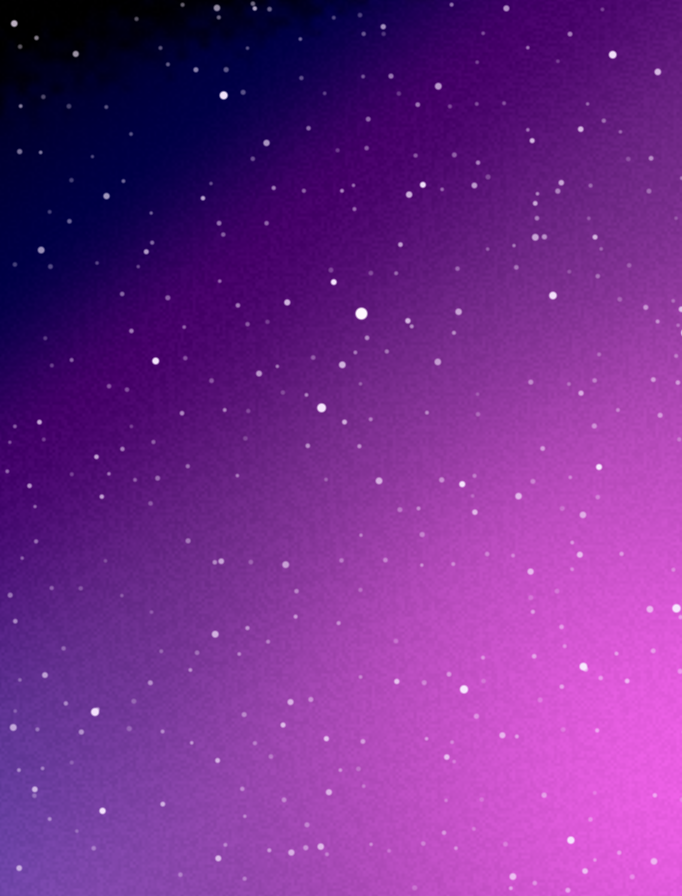
This background is drawn by a WebGL 1 fragment shader. Its source:

```glsl
precision highp float;
// A starry night sky: a diagonal ramp from black and navy to violet, with a
// pink glow low on the right. Fine grain covers the sky, and jittered cells
// at three scales scatter stars that run from few and bright to many and faint.
uniform vec2 u_resolution;

float hash(vec2 p) {
  return fract(sin(dot(p, vec2(127.1, 311.7))) * 43758.5453);
}

// Smoothly interpolated value noise.
float noise(vec2 p) {
  vec2 cell = floor(p);
  vec2 f = fract(p);
  f = f * f * (3.0 - 2.0 * f);
  return mix(mix(hash(cell), hash(cell + vec2(1.0, 0.0)), f.x),
             mix(hash(cell + vec2(0.0, 1.0)), hash(cell + 1.0), f.x), f.y);
}

vec3 skyColor(vec2 uv, float aspect) {
  float diagonal = 1.0 - uv.y + 0.65 * uv.x;

  // Navy through deep purple to violet along the diagonal.
  vec3 color = vec3(0.0, 0.0, 0.27);
  color *= mix(0.6, 1.0, smoothstep(0.1, 0.34, diagonal));
  color = mix(color, vec3(0.27, 0.0, 0.41), smoothstep(0.3, 0.54, diagonal));
  color = mix(color, vec3(0.44, 0.16, 0.53), smoothstep(0.5, 0.85, diagonal));
  color = mix(color, vec3(0.58, 0.24, 0.63), smoothstep(0.76, 1.15, diagonal));

  // Cooler lower left and pink lower right.
  float left = (1.0 - uv.x) * (1.0 - uv.x);
  color += vec3(-0.09, 0.06, 0.07) * left * smoothstep(0.6, 0.0, uv.y);
  float glowDistance = length((uv - vec2(1.06, 0.13)) * vec2(aspect, 1.0));
  float glow = 1.0 - smoothstep(0.0, 0.68, glowDistance);
  color = mix(color, vec3(0.92, 0.37, 0.89), glow);

  // Ragged black corner at the upper left.
  float corner = 1.0 - uv.y + 0.24 * uv.x;
  corner += 0.05 * (noise(uv * vec2(60.0, 80.0)) - 0.5);
  return color * smoothstep(0.03, 0.16, corner);
}

// Soft round star with an edge about one pixel wide.
float disc(vec2 offset, float radius) {
  float soft = 0.0009 + 0.6 / u_resolution.y;
  return 1.0 - smoothstep(radius - soft, radius + soft, length(offset));
}

// One jittered star in some of the cells of a grid.
float starLayer(vec2 p, float cells, float density, float radius, float seed) {
  vec2 cell = floor(p * cells);
  vec2 key = cell + seed;
  vec2 jitter = 0.18 + 0.64 * vec2(hash(key + 3.1), hash(key + 7.7));
  float present = step(hash(key), density);
  float size = radius * mix(0.7, 1.15, hash(key + 12.3));
  return present * disc(p - (cell + jitter) / cells, size);
}

void main() {
  vec2 uv = gl_FragCoord.xy / u_resolution;
  float aspect = u_resolution.x / u_resolution.y;
  vec2 p = vec2(uv.x * aspect, uv.y);
  vec3 color = skyColor(uv, aspect);

  // Grain, strongest in the purple band.
  float band = smoothstep(0.25, 0.55, 1.0 - uv.y + 0.65 * uv.x);
  float grain = noise(p * 300.0) - 0.5;
  color += grain * vec3(0.05, 0.03, 0.05) * mix(0.25, 1.0, band);

  // Stars: each finer layer is denser, smaller and fainter.
  for (int i = 0; i < 3; i++) {
    float level = float(i);
    float cells = 7.0 * pow(2.1, level);
    float seed = 19.0 + 31.0 * level;
    float star = starLayer(p, cells, 0.4, 0.0046 * pow(0.74, level), seed);
    float twinkle = hash(floor(p * cells) + seed + 21.9);
    float brightness = mix(0.95 - 0.36 * level, 1.0 - 0.22 * level, twinkle);
    color = mix(color, vec3(0.97, 0.91, 1.0), star * brightness);
  }

  // The largest star, just above the centre.
  vec2 mainStar = vec2(0.53 * aspect, 0.65);
  color = mix(color, vec3(1.0, 0.97, 1.0), disc(p - mainStar, 0.0066));

  gl_FragColor = vec4(clamp(color, 0.0, 1.0), 1.0);
}
```
